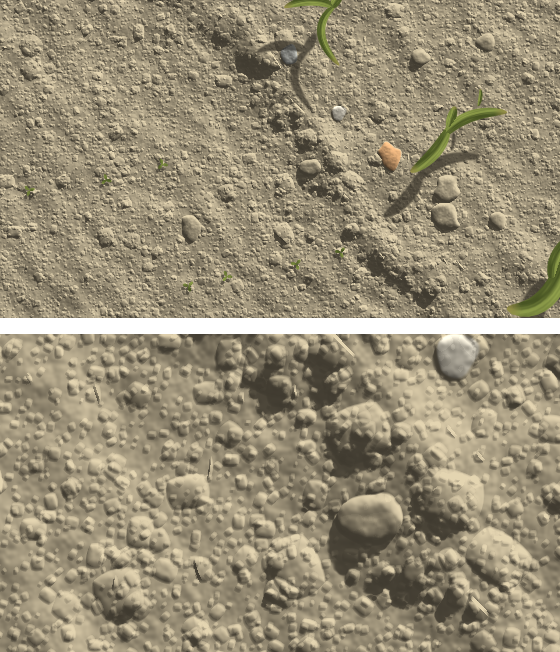
Top: the whole. Bottom: its middle third, enlarged.
Reproduce this texture procedurally as a Shadertoy shader.

```glsl
const vec3 SOIL_SHADE = vec3(0.17, 0.155, 0.125);
const vec3 SOIL_SUN = vec3(0.80, 0.745, 0.62);
const vec3 LEAF_DARK = vec3(0.27, 0.32, 0.13);
const vec3 LEAF_LIGHT = vec3(0.57, 0.63, 0.30);
const vec3 LEAF_DRY = vec3(0.66, 0.58, 0.31);
const vec2 SUN_DIR = vec2(0.52, 0.854);
const float SUN_SLOPE = 0.75;
const float FLAT_LIGHT = 0.69;
const float RELIEF_GAIN = 0.52;
const float EDGE = 0.002;
const vec2 LEAF_SHADOW = vec2(0.085, 0.14);

// Stones: centre and radius; the first three are white, grey and orange
const int STONES = 10;
const vec3 STONE[STONES] = vec3[](
    vec3(1.067, 0.64, 0.023), vec3(0.908, 0.826, 0.028), vec3(1.227, 0.51, 0.036),
    vec3(1.404, 0.404, 0.042), vec3(1.4, 0.321, 0.044), vec3(0.6, 0.284, 0.032),
    vec3(0.975, 0.472, 0.03), vec3(1.53, 0.869, 0.03), vec3(1.567, 0.312, 0.025),
    vec3(1.326, 0.823, 0.026));

// Seedling leaves: base, bend, tip and half width
const int LEAVES = 9;
const vec2 BASE[LEAVES] = vec2[](vec2(1.044, 0.982), vec2(1.044, 0.975), vec2(1.044, 0.98),
    vec2(1.404, 0.583), vec2(1.404, 0.583), vec2(1.412, 0.6), vec2(1.505, 0.67),
    vec2(1.79, 0.22), vec2(1.79, 0.25));
const vec2 BEND[LEAVES] = vec2[](vec2(0.98, 1.015), vec2(0.965, 0.9), vec2(1.06, 1.0),
    vec2(1.468, 0.656), vec2(1.376, 0.51), vec2(1.42, 0.63), vec2(1.515, 0.7),
    vec2(1.74, 0.0), vec2(1.72, 0.17));
const vec2 TIP[LEAVES] = vec2[](vec2(0.894, 0.977), vec2(1.067, 0.794), vec2(1.075, 1.03),
    vec2(1.594, 0.647), vec2(1.291, 0.459), vec2(1.43, 0.663), vec2(1.51, 0.72),
    vec2(1.594, 0.03), vec2(1.75, 0.1));
const float HALF_WIDTH[LEAVES] = float[](0.015, 0.013, 0.015, 0.018, 0.02, 0.015, 0.006, 0.032, 0.022);

vec3 hash3(vec2 p) {
    vec3 k = vec3(dot(p, vec2(127.1, 311.7)), dot(p, vec2(269.5, 183.3)), dot(p, vec2(113.5, 271.9)));
    return fract(sin(k) * 43758.5453);
}

float noise(vec2 p) {
    vec2 i = floor(p), f = fract(p);
    f = f * f * (3.0 - 2.0 * f);
    return mix(mix(hash3(i).x, hash3(i + vec2(1, 0)).x, f.x),
               mix(hash3(i + vec2(0, 1)).x, hash3(i + vec2(1, 1)).x, f.x), f.y);
}

// Angular pebbles on a jittered grid: height and tone
vec2 pebbles(vec2 p, float scale, float density) {
    p *= scale;
    vec2 cell = floor(p), best = vec2(0);
    for (int k = 0; k < 9; k++) {
        vec2 c = cell + vec2(k % 3 - 1, k / 3 - 1);
        vec3 h = hash3(c + scale);
        if (h.z > density) continue;
        vec2 q = p - c - 0.15 - 0.7 * h.xy;
        float turn = h.x * 40.0, r = mix(0.2, 0.48, fract(h.z * 17.0));
        q = mat2(cos(turn), sin(turn), -sin(turn), cos(turn)) * q * vec2(1.0, 1.0 + 0.5 * h.y);
        float d = mix(length(q), max(abs(q.x), abs(q.y)), 0.5) / r;
        float dome = 0.55 * r * (1.0 - d * d * d) / scale;
        if (dome > best.x) best = vec2(dome, h.y - 0.4);
    }
    return best;
}

float stoneDistance(vec2 p, vec3 stone, float wobble) {
    return length((p - stone.xy) * vec2(1.0, 0.9)) / stone.z + 0.6 * (wobble - 0.5);
}

// Soil height and tone: bank, ripples, crumbs, pebbles and stones
vec2 soil(vec2 p) {
    float patches = noise(p * 5.0);
    float across = dot(p, vec2(0.77, 0.64)) - 1.08 + 0.12 * (patches - 0.5);
    float bank = exp(-across * across * 70.0);
    float h = 0.05 * smoothstep(-0.08, 0.06, across) + 0.003 * sin(across * 48.0);
    vec2 q = p * 6.0;
    float amp = 0.03 + 0.015 * bank;
    for (int i = 0; i < 6; i++) {
        h += amp * noise(q);
        q = mat2(1.6, 1.2, -1.2, 1.6) * q + 7.3;
        amp *= 0.52;
    }
    vec2 rock = pebbles(p, 13.0, 0.1 + 0.25 * bank);
    rock += pebbles(p, 27.0, 0.2 + 0.2 * patches + 0.25 * bank);
    rock += pebbles(p, 52.0, 0.35 + 0.3 * patches);
    rock += pebbles(p, 90.0, 0.6);
    float wobble = noise(p * 38.0);
    for (int i = 0; i < STONES; i++) {
        float d = stoneDistance(p, STONE[i], wobble);
        rock.x = max(rock.x, 0.65 * STONE[i].z * (1.0 - d * d * d * d));
    }
    return vec2(h + rock.x, rock.y);
}

// Nearest leaf: distance, position along it and signed side
vec3 seedlings(vec2 p) {
    vec3 best = vec3(1e3, 0, 0);
    for (int n = 0; n < LEAVES; n++) {
        vec2 from = BASE[n];
        for (int i = 1; i <= 12; i++) {
            float t = float(i) / 12.0;
            vec2 to = mix(mix(BASE[n], BEND[n], t), mix(BEND[n], TIP[n], t), t), s = to - from;
            float k = clamp(dot(p - from, s) / dot(s, s), 0.0, 1.0);
            vec2 off = p - from - s * k;
            float along = (float(i) - 1.0 + k) / 12.0, v = mix(0.1, 1.0, along);
            float d = length(off) - HALF_WIDTH[n] * sqrt(max(4.0 * v * (1.0 - v), 0.0));
            if (d < best.x) best = vec3(d, along, (s.x * off.y - s.y * off.x) / (length(s) * HALF_WIDTH[n]));
            from = to;
        }
    }
    return best;
}

// Tiny three-lobed weeds scattered over the left side
float weeds(vec2 p) {
    float d = 1e3;
    for (int i = 0; i < 7; i++) {
        vec3 h = hash3(vec2(float(i), 4.0));
        vec2 q = p - vec2((float(i) + h.x) * 0.17 + 0.03, 0.06 + 0.7 * h.y);
        d = min(d, length(q) - 0.018 * (0.5 + 0.5 * cos(3.0 * atan(q.y, q.x) + 6.0 * h.z)));
    }
    return d;
}

void mainImage(out vec4 fragColor, in vec2 fragCoord) {
    vec2 p = fragCoord / iResolution.y;
    vec2 ground = soil(p);

    // Slope towards the sun and cast shadows
    float slope = (ground.x - soil(p + SUN_DIR * 0.0035).x) / 0.0035;
    float blocked = 0.0, reach = 0.0025;
    for (int i = 0; i < 8; i++) {
        reach *= 1.45;
        blocked = max(blocked, soil(p + SUN_DIR * reach).x - ground.x - reach * SUN_SLOPE);
    }
    float shadow = smoothstep(0.0, 0.004, blocked);
    shadow = max(shadow, 0.9 * smoothstep(0.005, -0.005, seedlings(p + LEAF_SHADOW).x));
    shadow = max(shadow, 0.8 * smoothstep(EDGE, -EDGE, weeds(p + SUN_DIR * 0.014)));
    float light = FLAT_LIGHT + RELIEF_GAIN * slope / sqrt(1.0 + slope * slope);
    light += 0.12 * ground.y + 0.1 * (noise(p * 130.0) - 0.5);
    light = mix(light, 0.1 + 0.15 * light, shadow);
    vec3 color = mix(SOIL_SHADE, SOIL_SUN, clamp(light, 0.0, 1.15));

    // Tinted stones
    vec3 tints[3] = vec3[](vec3(1.2, 1.25, 1.38), vec3(0.88, 0.95, 1.1), vec3(1.15, 0.95, 0.8));
    float wobble = noise(p * 38.0);
    for (int i = 0; i < 3; i++)
        color *= mix(vec3(1), tints[i], smoothstep(1.0, 0.85, stoneDistance(p, STONE[i], wobble)));

    // Foliage
    vec3 leaf = seedlings(p);
    float gloss = smoothstep(-0.25, 0.25, leaf.z) * 0.6 + 0.4 * noise(vec2(leaf.z * 6.0, leaf.y * 5.0));
    vec3 green = mix(LEAF_DARK, LEAF_LIGHT, gloss);
    green = mix(green, LEAF_DRY, 0.6 * smoothstep(0.8, 1.0, leaf.y));
    color = mix(color, mix(LEAF_DARK, LEAF_LIGHT, noise(p * 90.0)), smoothstep(EDGE, -EDGE, weeds(p)));
    color = mix(color, green, smoothstep(EDGE, -EDGE, leaf.x));
    fragColor = vec4(color, 1.0);
}
```
